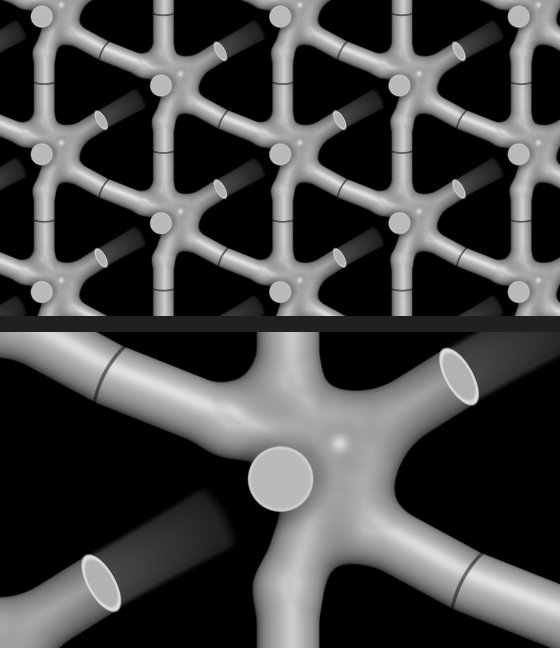
Top, the full canvas; bottom, a detail of the centre.
Reproduce this pattern procedurally as a WebGL 1 fragment shader.

```glsl
precision highp float;
// Triangular lattice of smooth grey tubes with cut ends, over black.
uniform vec2 u_resolution;

const float RADIUS = 0.076;
const vec2 HUB = vec2(0.127, 0.057);
const vec2 CUT = vec2(0.432, 0.248);
const vec2 CUT_DIR = vec2(0.872, 0.490);
const vec2 CELL_CENTER = vec2(0.018, 0.015);

float hash(vec2 p) {
  vec3 h = fract(vec3(p.xyx) * 0.1031);
  h += dot(h, h.yzx + 33.33);
  return fract((h.x + h.y) * h.z);
}

float noise(vec2 p) {
  vec2 i = floor(p), f = fract(p);
  f = f * f * (3.0 - 2.0 * f);
  return mix(mix(hash(i), hash(i + vec2(1.0, 0.0)), f.x),
             mix(hash(i + vec2(0.0, 1.0)), hash(i + 1.0), f.x), f.y);
}

// Offset from the nearest point of a unit triangular lattice.
vec2 nearestNode(vec2 p) {
  vec2 size = vec2(1.7320508, 1.0);
  vec2 a = mod(p + 0.5 * size, size) - 0.5 * size;
  vec2 b = mod(p, size) - 0.5 * size;
  return dot(a, a) < dot(b, b) ? a : b;
}

float smoothMin(float a, float b, float k) {
  float h = max(k - abs(a - b), 0.0) / k;
  return min(a, b) - h * h * k * 0.25;
}

float segment(vec2 p, vec2 a, vec2 b) {
  vec2 ab = b - a;
  return length(p - a - ab * clamp(dot(p - a, ab) / dot(ab, ab), 0.0, 1.0)) - RADIUS;
}

// Arm running from the cell edge through a bend to the hub.
float arm(vec2 p, vec2 end, vec2 bend) {
  return smoothMin(segment(p, end, bend), segment(p, bend, HUB), 0.04);
}

float joint(vec2 p) {
  float d = arm(p, vec2(-0.414, 0.253), vec2(-0.124, 0.138));
  d = smoothMin(d, arm(p, vec2(0.018, 0.522), vec2(0.018, 0.230)), 0.11);
  d = smoothMin(d, arm(p, vec2(0.018, -0.478), vec2(0.018, -0.265)), 0.11);
  d = smoothMin(d, arm(p, vec2(0.452, -0.247), vec2(0.212, -0.117)), 0.11);
  return smoothMin(d, segment(p, CUT, HUB), 0.11);
}

// Coordinates along and across a direction.
vec2 alongAcross(vec2 p, vec2 dir) {
  return vec2(dot(p, dir), dot(p, vec2(-dir.y, dir.x)));
}

float seam(vec2 v, float px) {
  float line = abs(v.x + 0.012 - 2.0 * v.y * v.y);
  return (1.0 - smoothstep(0.002, 0.004 + px, line)) * step(abs(v.y), 0.09);
}

void main() {
  float px = 2.295 / u_resolution.y;
  vec2 p = gl_FragCoord.xy * px - vec2(0.303, 1.174);
  vec2 q = nearestNode(p - CELL_CENTER) + CELL_CENTER;
  float grain = noise(q * 14.0 + 20.0) * 0.65 + noise(q * 31.0 + 50.0) * 0.35;

  // Receding arm fading into the dark.
  vec2 far = alongAcross(nearestNode(p - vec2(0.583, 0.333)), CUT_DIR);
  float t = clamp(far.x / 0.344 + 0.5, 0.0, 1.0);
  float halfWidth = 0.074 + 0.010 * t * t;
  float side = clamp(abs(far.y) / halfWidth, 0.0, 1.0);
  float farMask = 1.0 - smoothstep(-0.012, 0.008, abs(far.y) - halfWidth);
  farMask *= smoothstep(-0.178, -0.172, far.x);
  farMask *= 1.0 - smoothstep(0.145, 0.185, far.x + far.y * far.y * 2.0);
  float shade = farMask * mix(0.29, 0.12, t) * (0.55 + 0.45 * sqrt(1.0 - side * side));

  // Rounded body lit from the front.
  float d = joint(q);
  vec2 h = vec2(0.002, 0.0);
  vec2 slope = vec2(joint(q + h.xy) - joint(q - h.xy),
                    joint(q + h.yx) - joint(q - h.yx)) / 0.004;
  float rim = clamp(1.0 + d / RADIUS, 0.0, 1.0);
  vec3 normal = vec3(slope * rim, sqrt(1.0 - rim * rim));
  float light = max(dot(normal, normalize(vec3(0.12, 0.22, 1.0))), 0.0);
  float hubness = exp(-dot(q - HUB, q - HUB) * 30.0);
  float body = 0.23 + 0.49 * light + 0.16 * pow(light, 24.0) * (1.0 - hubness);
  body *= 1.0 - hubness * (0.04 + 0.20 * grain);
  body *= 1.0 - 0.24 * smoothstep(0.22, 0.46, dot(q, CUT_DIR));
  body *= mix(0.76, 1.0, smoothstep(0.07, 0.14, length(q)));
  vec2 glint = q - vec2(0.143, 0.086);
  body += 0.24 * exp(-dot(glint, glint) * 2600.0);

  // Thin joints halfway between hubs.
  float seams = seam(nearestNode(p - vec2(0.018, 0.522)).yx, px);
  vec2 diagonal = nearestNode(p - vec2(0.452, -0.247));
  seams = max(seams, seam(alongAcross(diagonal, vec2(0.88, -0.475)), px));
  body *= 1.0 - 0.5 * seams;

  float bodyMask = 1.0 - smoothstep(-px, px, d);
  bodyMask *= 1.0 - smoothstep(-px, px, dot(q - CUT, CUT_DIR));
  shade = mix(shade, body, bodyMask);

  // Oblique cut face with a pale rim.
  vec2 face = alongAcross(nearestNode(p - CUT), CUT_DIR);
  float faceEdge = (length(face * vec2(2.3, 1.0)) - 0.077) * 0.6;
  float faceTone = mix(0.70, 0.86, smoothstep(-0.011, -0.004, faceEdge));
  shade = mix(shade, faceTone, 1.0 - smoothstep(-px, px, faceEdge));

  // Round cut end facing forward.
  float disc = length(nearestNode(p)) - 0.079;
  float discTone = mix(0.73, 0.80, smoothstep(-0.010, -0.004, disc));
  shade = mix(shade, discTone, 1.0 - smoothstep(-px, px, disc));

  gl_FragColor = vec4(vec3(shade), 1.0);
}
```
